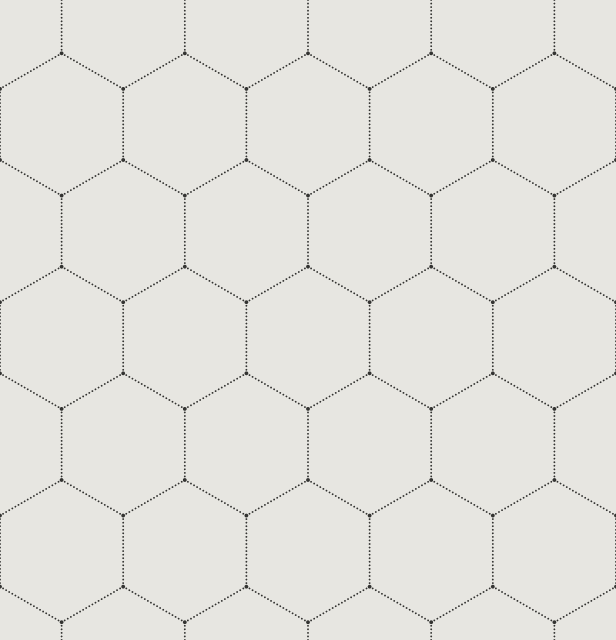
Reproduce this pattern procedurally as a WebGL 1 fragment shader.

```glsl
precision highp float;
// Dotted honeycomb: small dark dots along every hexagon edge, a larger dot at
// each corner, on plain warm grey. Space is folded to the nearest junction of
// a triangular lattice, and each junction owns three spokes of dots.

uniform vec2 u_resolution;

const float SQRT3 = 1.7320508;
const vec2 REPEATS = vec2(5.0, 3.0);     // lattice periods across and down
const vec2 PERIOD = vec2(SQRT3, 3.0);    // one period, in hexagon edge lengths
const vec2 ORIGIN = vec2(0.0, 0.75);     // position of the first junction
const float DOTS_PER_EDGE = 20.0;
const float DOT_RADIUS = 0.0122;
const float NODE_RADIUS = 0.0265;
const vec3 PAPER = vec3(0.906, 0.902, 0.882);
const vec3 INK = vec3(0.200, 0.200, 0.192);

// Offset from the nearest point of a rectangular grid
vec2 foldGrid(vec2 p, vec2 period) {
  return mod(p + 0.5 * period, period) - 0.5 * period;
}

// Offset from the nearest point of two interleaved grids
vec2 foldLattice(vec2 p, vec2 period) {
  vec2 a = foldGrid(p, period);
  vec2 b = foldGrid(p - 0.5 * period, period);
  return dot(a, a) < dot(b, b) ? a : b;
}

float circle(vec2 p, vec2 center, float radius) {
  return length(p - center) - radius;
}

// Row of dots along a unit edge from the origin, with a node at both ends
float dottedEdge(vec2 p, vec2 direction) {
  float along = clamp(dot(p, direction), 0.0, 1.0);
  float stepped = floor(along * DOTS_PER_EDGE + 0.5) / DOTS_PER_EDGE;
  float dots = circle(p, direction * stepped, DOT_RADIUS);
  float node = circle(p, direction * floor(along + 0.5), NODE_RADIUS);
  return min(dots, node);
}

// Three edges meeting at a junction, 120 degrees apart
float junction(vec2 p) {
  vec2 mirrored = vec2(abs(p.x), p.y);
  float upright = dottedEdge(p, vec2(0.0, 1.0));
  float slanted = dottedEdge(mirrored, vec2(0.5 * SQRT3, -0.5));
  return min(upright, slanted);
}

void main() {
  vec2 extent = REPEATS * PERIOD;
  vec2 p = gl_FragCoord.xy / u_resolution * extent;
  float pixel = extent.y / u_resolution.y;

  float d = junction(foldLattice(p - ORIGIN, PERIOD));
  float coverage = clamp(0.5 - d / pixel, 0.0, 1.0);
  gl_FragColor = vec4(mix(PAPER, INK, coverage), 1.0);
}
```
